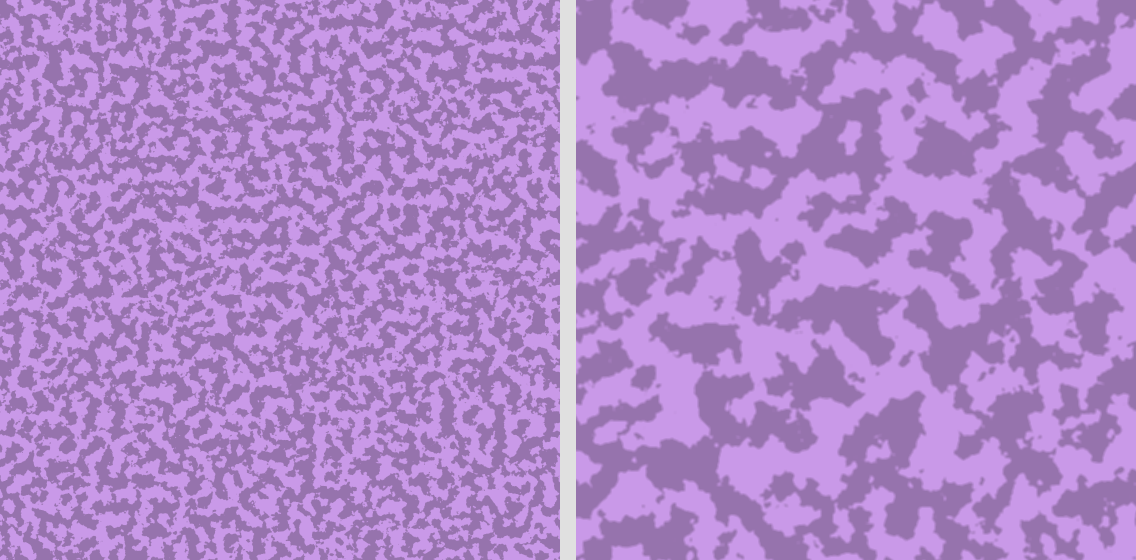
Left, the full canvas; right, a detail of the centre.
Give the GLSL for this texture, as a three.js fragment shader.

```glsl
// Two-tone mottled pattern: layered gradient noise is cut at a threshold
// into ragged dark and light patches of about equal area.
// The cut is averaged over a small square so that the edges stay smooth.

#define DARK_COLOR vec3(0.59, 0.45, 0.68)
#define LIGHT_COLOR vec3(0.79, 0.60, 0.91)
#define CELLS 44.0
#define OCTAVES 4
#define GAIN 0.5
#define THRESHOLD 0.0
#define EDGE_WIDTH 0.002
#define TAPS 3

varying vec2 vUv;

// Pseudo-random value from 0 to 1 for a lattice point
float hash(vec2 p) {
  vec3 q = fract(p.xyx * vec3(0.1031, 0.1030, 0.0973));
  q += dot(q, q.yzx + 33.33);
  return fract((q.x + q.y) * q.z);
}

// Random unit gradient at a lattice point
vec2 gradient(vec2 cell) {
  float angle = 6.28319 * hash(cell);
  return vec2(cos(angle), sin(angle));
}

// Gradient noise with a quintic fade, centred on zero
float gradientNoise(vec2 p) {
  vec2 cell = floor(p);
  vec2 f = p - cell;
  vec2 fade = f * f * f * (f * (f * 6.0 - 15.0) + 10.0);
  vec2 right = vec2(1.0, 0.0);
  vec2 up = vec2(0.0, 1.0);
  float a = dot(gradient(cell), f);
  float b = dot(gradient(cell + right), f - right);
  float c = dot(gradient(cell + up), f - up);
  float d = dot(gradient(cell + 1.0), f - 1.0);
  return mix(mix(a, b, fade.x), mix(c, d, fade.x), fade.y);
}

// Sum of octaves, shifted so that their lattices do not line up
float layeredNoise(vec2 p) {
  float sum = 0.0;
  float strength = 1.0;
  for (int i = 0; i < OCTAVES; i++) {
    sum += strength * gradientNoise(p);
    p = p * 2.0 + vec2(17.37, 41.71);
    strength *= GAIN;
  }
  return sum;
}

void main() {
  // Share of light patches within the smoothing square
  float light = 0.0;
  for (int y = 0; y < TAPS; y++) {
    for (int x = 0; x < TAPS; x++) {
      vec2 offset = (vec2(float(x), float(y)) + 0.5) / float(TAPS) - 0.5;
      vec2 p = (vUv + offset * EDGE_WIDTH) * CELLS + 7.3;
      light += smoothstep(-0.02, 0.02, layeredNoise(p) - THRESHOLD);
    }
  }
  light /= float(TAPS * TAPS);

  gl_FragColor = vec4(mix(DARK_COLOR, LIGHT_COLOR, light), 1.0);
}
```
